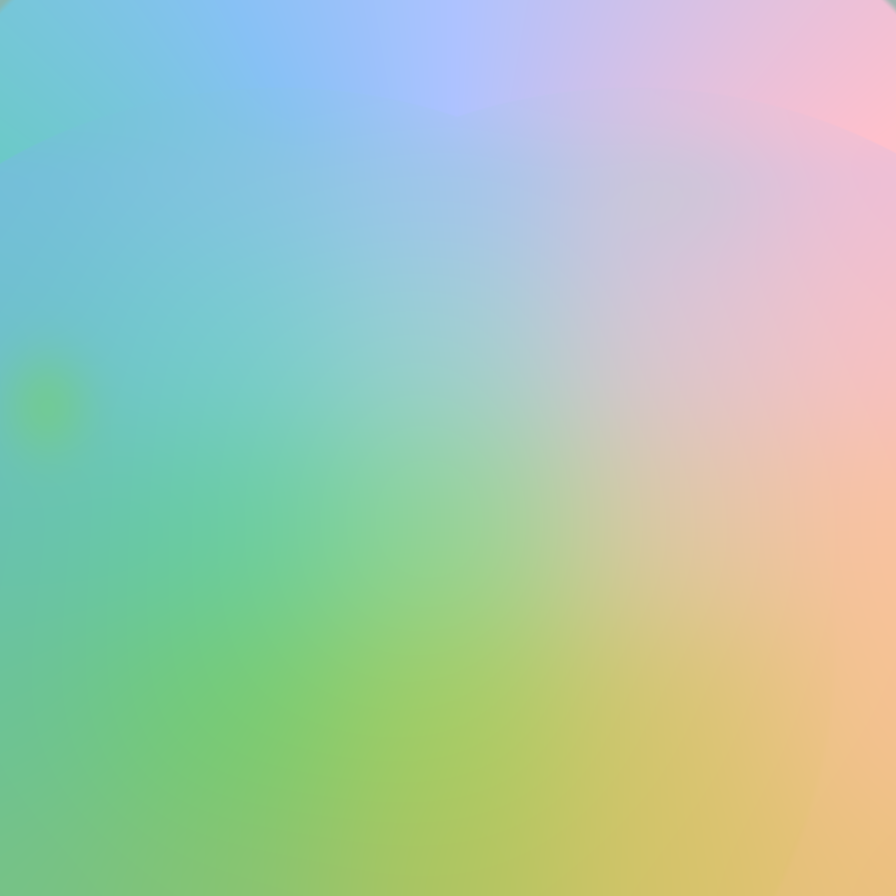
Give the GLSL for this background, as a WebGL 2 fragment shader.

```glsl
#version 300 es
precision highp float;
// Pastel mesh gradient: five colour bands, each blended across x and then
// stacked in y with Gaussian weights. Two large discs carry the mesh, and a
// hue sweep around the centre shows above them.

#define SHARPNESS 0.52
#define BAND_TOP 0.818
#define DISC_RADIUS 0.62
#define LEFT_DISC vec2(0.3125, 0.282)
#define RIGHT_DISC vec2(0.708, 0.282)
#define EDGE 0.0015

uniform vec2 u_resolution;
out vec4 fragColor;

// Normalised Gaussian blend of five colours at knots 0 to 4.
vec3 blend5(float t, vec3 a, vec3 b, vec3 c, vec3 d, vec3 e) {
    vec3 knots[5] = vec3[5](a, b, c, d, e);
    vec3 sum = vec3(0.0);
    float total = 0.0;
    for (int i = 0; i < 5; i++) {
        float offset = (t - float(i)) / SHARPNESS;
        float weight = exp(-0.55 * offset * offset);
        sum += weight * knots[i];
        total += weight;
    }
    return sum / total;
}

vec3 meshColor(vec2 p) {
    float x = 4.0 * p.x;
    vec3 olive = blend5(x, vec3(0.46, 0.757, 0.53), vec3(0.525, 0.765, 0.45),
        vec3(0.69, 0.77, 0.37), vec3(0.84, 0.765, 0.41), vec3(0.92, 0.75, 0.48));
    vec3 green = blend5(x, vec3(0.42, 0.76, 0.60), vec3(0.45, 0.80, 0.44),
        vec3(0.645, 0.805, 0.38), vec3(0.845, 0.77, 0.43), vec3(0.97, 0.757, 0.58));
    vec3 mint = blend5(x, vec3(0.41, 0.757, 0.69), vec3(0.395, 0.80, 0.635),
        vec3(0.56, 0.84, 0.58), vec3(0.885, 0.78, 0.65), vec3(0.985, 0.757, 0.62));
    vec3 aqua = blend5(x, vec3(0.43, 0.75, 0.80), vec3(0.455, 0.80, 0.81),
        vec3(0.615, 0.815, 0.83), vec3(0.87, 0.77, 0.83), vec3(0.975, 0.755, 0.77));
    vec3 sky = blend5(x, vec3(0.45, 0.745, 0.855), vec3(0.515, 0.765, 0.885),
        vec3(0.63, 0.77, 0.945), vec3(0.81, 0.765, 0.885), vec3(0.945, 0.745, 0.84));
    return blend5(4.0 * min(p.y / BAND_TOP, 1.0), olive, green, mint, aqua, sky);
}

// Teal, blue, violet and pink by angle from the vertical.
vec3 hueSweep(vec2 p) {
    float angle = atan(p.x - 0.5, p.y - 0.5);
    vec3 color = mix(vec3(0.42, 0.79, 0.78), vec3(0.53, 0.757, 0.96),
        clamp((angle + 1.0) / 0.55, 0.0, 1.0));
    color = mix(color, vec3(0.68, 0.76, 1.0), clamp((angle + 0.45) / 0.47, 0.0, 1.0));
    return mix(color, vec3(1.0, 0.753, 0.80), clamp((angle - 0.02) / 0.93, 0.0, 1.0));
}

float glow(vec2 p, vec2 center, vec2 radius) {
    vec2 d = (p - center) / radius;
    return exp(-dot(d, d));
}

void main() {
    vec2 p = gl_FragCoord.xy / u_resolution;
    float leftDist = length(p - LEFT_DISC) - DISC_RADIUS;
    float rightDist = length(p - RIGHT_DISC) - DISC_RADIUS;

    // Mesh, drawn towards the sweep near the tops of the discs
    vec3 sweep = hueSweep(p);
    vec3 color = mix(meshColor(p), sweep, 0.75 * smoothstep(0.79, 0.9, p.y));

    // Small green and grey glows
    float greenGlow = glow(p, vec2(0.052, 0.545), vec2(0.05, 0.06));
    color = mix(color, vec3(0.45, 0.80, 0.54), 0.75 * greenGlow);
    float greyGlow = glow(p, vec2(0.745, 0.78), vec2(0.09, 0.06));
    color = mix(color, vec3(0.79, 0.79, 0.82), 0.4 * greyGlow);

    // Faint warm rim beyond the left disc
    float rim = smoothstep(-0.004, 0.004, leftDist) * smoothstep(0.6, 0.2, p.y);
    color = mix(color, vec3(0.98, 0.76, 0.62), 0.12 * rim * step(0.5, p.x));

    // Sweep above both discs, then the dim outer corners
    float outside = smoothstep(-EDGE, EDGE, min(leftDist, rightDist));
    color = mix(color, sweep, outside);
    float corner = smoothstep(0.694, 0.704, length(p - 0.5)) * step(0.5, p.y);
    color = mix(color, vec3(0.55, 0.70, 0.66), 0.8 * corner);

    fragColor = vec4(color, 1.0);
}
```
